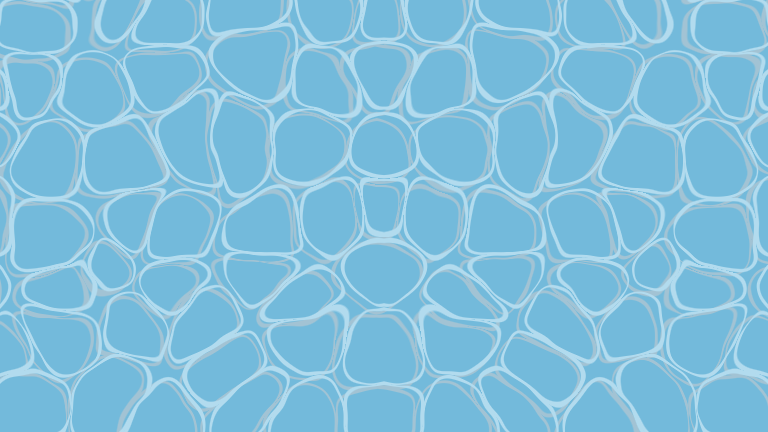
A Shadertoy shader for this texture:

```glsl
#define WATER vec3(0.45, 0.73, 0.86)
#define LIGHT vec3(0.70, 0.86, 0.935)
#define SHADE vec3(0.635, 0.765, 0.83)
#define CELLS 6.4
#define JITTER 0.78
#define ROUNDNESS 9.0
#define WARP 0.26
#define WOBBLE 0.06
#define LINE_WIDTH 0.024
#define SHADE_WIDTH 0.022
#define SHADE_SHIFT vec2(0.11, 0.07)

vec2 hash2(vec2 p) {
    vec3 q = fract(p.xyx * vec3(0.1031, 0.1030, 0.0973));
    q += dot(q, q.yzx + 33.33);
    return fract((q.xx + q.yz) * q.zy);
}

float gradientDot(vec2 cell, vec2 offset) {
    return dot(hash2(cell + 57.0) * 2.0 - 1.0, offset);
}

float gradientNoise(vec2 p) {
    vec2 i = floor(p), f = fract(p);
    vec2 u = f * f * f * (f * (f * 6.0 - 15.0) + 10.0);
    vec2 e = vec2(0.0, 1.0);
    float low = mix(gradientDot(i, f), gradientDot(i + e.yx, f - e.yx), u.x);
    float high = mix(gradientDot(i + e, f - e), gradientDot(i + 1.0, f - 1.0), u.x);
    return mix(low, high, u.y);
}

vec2 noise2(vec2 p) {
    return vec2(gradientNoise(p), gradientNoise(p + vec2(37.2, 81.7)));
}

// Cell centres, mirrored about the vertical axis
vec2 site(vec2 id) {
    vec2 h = hash2(vec2(abs(id.x), id.y) + 23.0) - 0.5;
    return id + JITTER * h * vec2(sign(id.x), 1.0);
}

// Distance to the nearest cell border, with rounded corners
float roundedBorder(vec2 p) {
    vec2 base = floor(p + 0.5);
    vec2 nearest = vec2(9.0);
    for (int j = -2; j <= 2; j++)
    for (int i = -2; i <= 2; i++) {
        vec2 r = site(base + vec2(i, j)) - p;
        if (dot(r, r) < dot(nearest, nearest)) nearest = r;
    }
    float sum = 0.0;
    for (int j = -2; j <= 2; j++)
    for (int i = -2; i <= 2; i++) {
        vec2 r = site(base + vec2(i, j)) - p;
        vec2 across = r - nearest;
        if (dot(across, across) > 1e-5) {
            float d = dot(0.5 * (r + nearest), normalize(across));
            sum += exp(-ROUNDNESS * d);
        }
    }
    return -log(sum) / ROUNDNESS;
}

// Hand-drawn strokes of uneven width that split at the junctions
float ripples(vec2 p, float width, float seed) {
    float pixel = CELLS / iResolution.y;
    p.x = abs(p.x);
    vec2 bend = WARP * noise2(p * 1.1 + 5.0)
              + WOBBLE * noise2(p * 2.6 + seed);
    bend.x *= smoothstep(0.0, 0.5, p.x);
    float border = roundedBorder(p + bend);
    float swell = gradientNoise(p * 2.3 + seed + 11.0);
    float halfWidth = width * clamp(0.85 + 1.1 * swell, 0.35, 1.5);
    float gap = 0.012 * gradientNoise(p * 1.4 + seed + 29.0);
    return clamp((halfWidth - abs(border - gap)) / pixel + 0.5, 0.0, 1.0);
}

void mainImage(out vec4 fragColor, in vec2 fragCoord) {
    vec2 p = CELLS * (fragCoord - 0.5 * iResolution.xy) / iResolution.y;

    // Faint second layer, drifting away from the bright one
    vec2 drift = SHADE_SHIFT + 0.16 * noise2(p * 0.7 + 43.0);
    float shade = ripples(p + drift, SHADE_WIDTH, 71.0);
    float light = ripples(p, LINE_WIDTH, 3.0);

    vec3 color = mix(WATER, SHADE, shade);
    color = mix(color, LIGHT, light);
    fragColor = vec4(color, 1.0);
}
```
